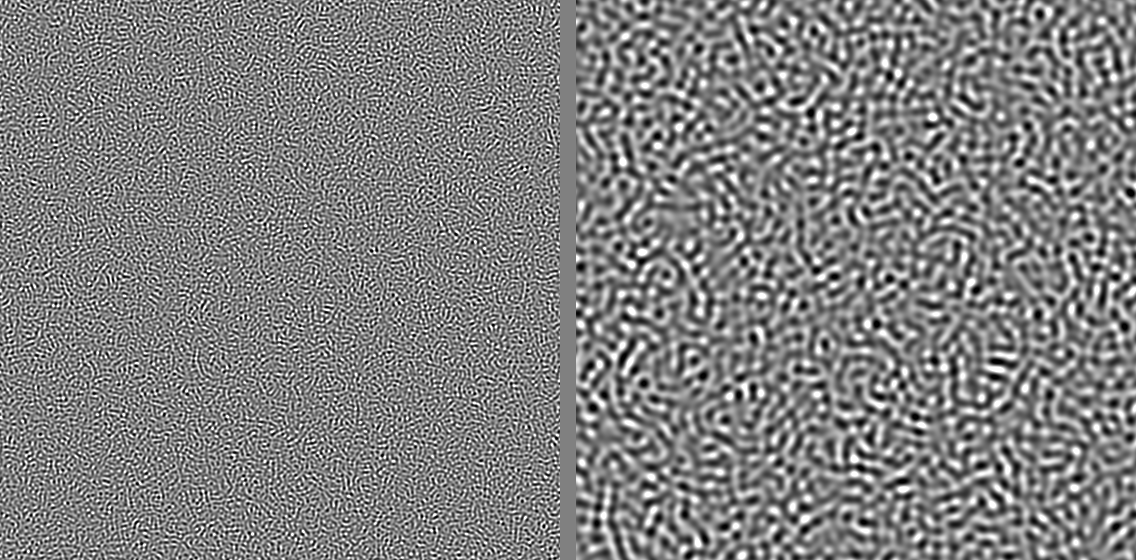
Left: the whole. Right: its middle third, enlarged.
Reproduce this texture procedurally as a WebGL 2 fragment shader.

```glsl
#version 300 es
precision highp float;
// Fine grey labyrinth grain: isotropic band-limited gradient noise.

#define CYCLES 108.0      // ripples across the canvas height
#define KERNELS 2         // ripples scattered in each cell
#define RADIUS 2.0        // reach of one ripple, in cells
#define MEAN_GREY 0.493
#define CONTRAST 0.2
#define HIGHLIGHT_SKEW 0.01

uniform vec2 u_resolution;
out vec4 fragColor;

const float TAU = 6.28319;

// Integer hash returning four values from 0 to 1.
vec4 hash4(uvec4 v) {
    v = v * 1664525u + 1013904223u;
    v += v.yzxy * v.wxyz;
    v ^= v >> 16u;
    v += v.yzxy * v.wxyz;
    v ^= v >> 16u;
    return vec4(v >> 8u) / 16777216.0;
}

// Sum of short wave packets with random place, direction and phase.
float rippleNoise(vec2 p) {
    vec2 base = floor(p);
    float sum = 0.0;
    for (int y = -2; y <= 2; y++) {
        for (int x = -2; x <= 2; x++) {
            vec2 cell = base + vec2(x, y);
            uvec2 id = uvec2(ivec2(cell) + 4096);
            for (int k = 0; k < KERNELS; k++) {
                vec4 rnd = hash4(uvec4(id, uint(k), id.x ^ (id.y << 8u)));
                vec2 offset = p - cell - rnd.xy;
                float falloff = max(0.0, 1.0 - dot(offset, offset) / (RADIUS * RADIUS));
                falloff *= falloff;
                float angle = TAU * rnd.z;
                vec2 direction = vec2(cos(angle), sin(angle));
                sum += falloff * falloff * cos(TAU * (dot(direction, offset) + rnd.w));
            }
        }
    }
    // Scale to unit deviation: packet energy grows with area and count.
    float variance = float(KERNELS) * TAU * RADIUS * RADIUS / 36.0;
    return sum * inversesqrt(variance);
}

void main() {
    vec2 uv = gl_FragCoord.xy / u_resolution.y;
    float n = rippleNoise(uv * CYCLES);

    // Tone: near-normal spread of greys with slightly stretched highlights.
    float grey = MEAN_GREY + CONTRAST * n + HIGHLIGHT_SKEW * n * n;
    fragColor = vec4(vec3(clamp(grey, 0.0, 1.0)), 1.0);
}
```
